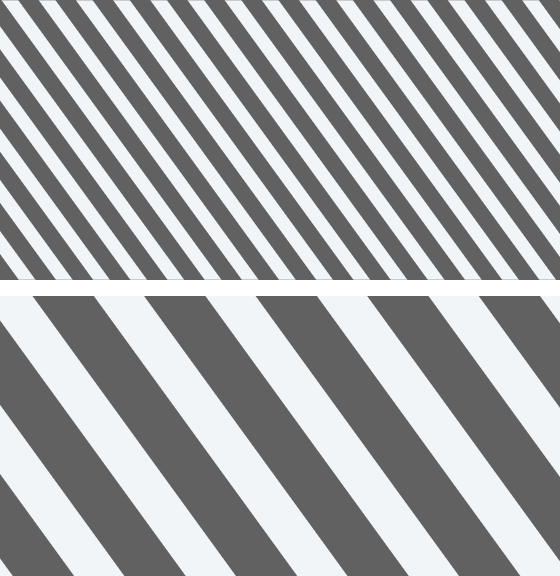
Top: the whole. Bottom: its middle third, enlarged.
Write a WebGL 2 fragment shader that draws this pattern.

```glsl
#version 300 es
precision highp float;
// Diagonal pale stripes on charcoal, leaning down to the right, with thin dark edges.

#define STRIPE_PERIOD 0.1328   // horizontal spacing, in canvas heights
#define STRIPE_SHARE 0.45      // pale part of each period
#define STRIPE_START 0.005     // left side of the first pale stripe at the top
#define LEAN_DEGREES 36.0      // lean away from the vertical
#define EDGE_WIDTH 0.001       // dark hairline along top and bottom
#define CHARCOAL vec3(0.38, 0.38, 0.38)
#define PALE vec3(0.948, 0.961, 0.973)

uniform vec2 u_resolution;
out vec4 outColor;

// Signed distance to the nearest pale stripe, negative inside.
float stripeDistance(vec2 point) {
    float lean = radians(LEAN_DEGREES);
    float slide = point.x - (1.0 - point.y) * tan(lean);
    float center = STRIPE_START + 0.5 * STRIPE_SHARE * STRIPE_PERIOD;
    float phase = fract((slide - center) / STRIPE_PERIOD + 0.5) - 0.5;
    return (abs(phase) - 0.5 * STRIPE_SHARE) * STRIPE_PERIOD * cos(lean);
}

// Share of a pixel that lies inside a shape.
float coverage(float dist, float pixel) {
    return clamp(0.5 - dist / pixel, 0.0, 1.0);
}

void main() {
    // Canvas heights, origin at the lower left
    vec2 point = gl_FragCoord.xy / u_resolution.y;
    float pixel = 1.0 / u_resolution.y;

    // Stripes
    float stripe = coverage(stripeDistance(point), pixel);
    vec3 color = mix(CHARCOAL, PALE, stripe);

    // Top and bottom hairlines
    float edgeDistance = min(point.y, 1.0 - point.y) - EDGE_WIDTH;
    color = mix(color, CHARCOAL, coverage(edgeDistance, pixel));

    outColor = vec4(color, 1.0);
}
```
